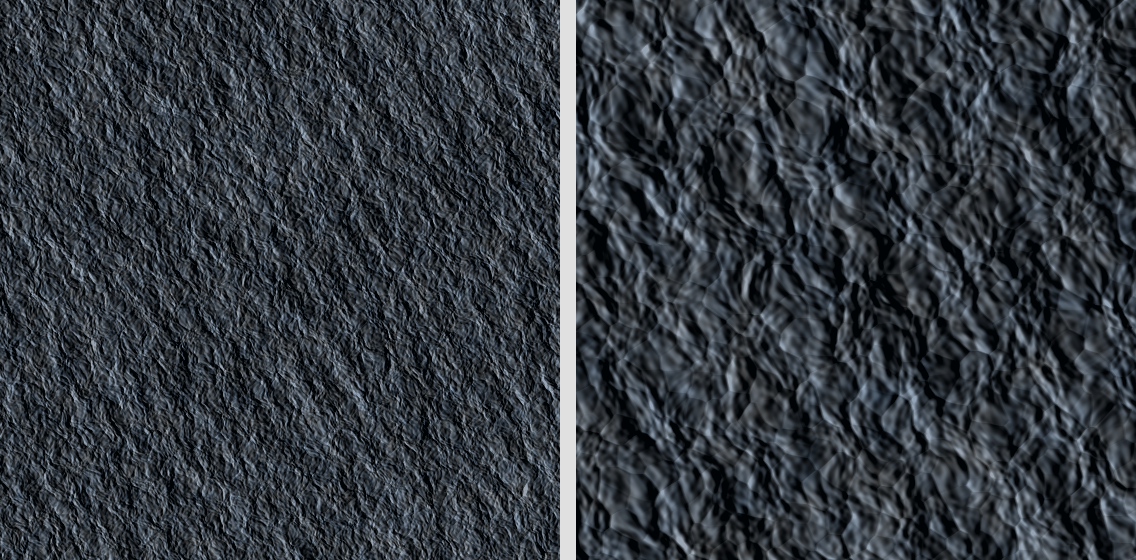
Left: the whole. Right: its middle third, enlarged.
A WebGL 1 fragment shader for this texture:

```glsl
precision highp float;
// Dark slate rock: pebbly grain over short slanted ridges under raking light.

uniform vec2 u_resolution;

#define RIDGE_FREQ 20.0       // cells of the broadest ridges per canvas
#define FREQ_STEP 1.8         // frequency ratio between layers
#define RIDGE_SLOPE 0.115     // steepness of the broadest ridges
#define SLOPE_STEP 1.26       // steepness ratio between layers
#define RIDGE_STRETCH 1.3     // extra length of the ridges along the slant
#define WARP 0.008            // irregularity of the ridges
#define GRAIN_FREQ 92.0       // pebbly grains per canvas
#define GRAIN_SLOPE 0.55      // steepness of the grains
#define LIGHT_STEP 0.0016     // sampling distance for the slope
#define BASE_TONE 0.36        // tone of a flat surface
#define PATCH_TONE 0.16       // strength of broad tonal patches
#define TINT 0.022            // strength of warm and cool flecks

const vec3 SHADOW = vec3(0.038, 0.050, 0.062);
const vec3 HIGHLIGHT = vec3(0.450, 0.493, 0.540);
const vec2 ACROSS = vec2(0.85, 0.527);     // perpendicular to the ridges
const vec2 LIGHT = vec2(-0.97, -0.24);     // direction towards the light

vec2 hash22(vec2 p) {
    vec3 q = fract(p.xyx * vec3(0.1031, 0.1030, 0.0973));
    q += dot(q, q.yzx + 33.33);
    return fract((q.xx + q.yz) * q.zy);
}

float cornerSlope(vec2 cell, vec2 offset) {
    vec2 direction = normalize(hash22(cell) - 0.5 + 0.0001);
    return dot(direction, offset);
}

float gradientNoise(vec2 p) {
    vec2 i = floor(p);
    vec2 f = p - i;
    vec2 u = f * f * f * (f * (f * 6.0 - 15.0) + 10.0);
    float low = mix(cornerSlope(i, f),
                    cornerSlope(i + vec2(1, 0), f - vec2(1, 0)), u.x);
    float high = mix(cornerSlope(i + vec2(0, 1), f - vec2(0, 1)),
                     cornerSlope(i + vec2(1, 1), f - vec2(1, 1)), u.x);
    return mix(low, high, u.y);
}

// Rounded domes that meet in creases.
float grainDomes(vec2 p) {
    vec2 i = floor(p);
    float nearest = 4.0;
    for (int y = -1; y <= 1; y++) {
        for (int x = -1; x <= 1; x++) {
            vec2 cell = i + vec2(x, y);
            vec2 d = cell + hash22(cell + 19.0) - p;
            nearest = min(nearest, dot(d, d));
        }
    }
    return -0.5 * nearest;
}

// Rotate so that x runs across the ridges and y along them.
vec2 toRidgeSpace(vec2 p) {
    return vec2(dot(p, ACROSS), dot(p, vec2(-ACROSS.y, ACROSS.x)));
}

// Layers go from slanted ridges to round fine grains.
float rockHeight(vec2 p) {
    vec2 bend = vec2(gradientNoise(p * 30.0 + 91.0),
                     gradientNoise(p * 30.0 + 157.0));
    vec2 q = toRidgeSpace(p + WARP * bend);
    float freq = RIDGE_FREQ;
    float slope = RIDGE_SLOPE;
    float stretch = RIDGE_STRETCH;
    float height = GRAIN_SLOPE / GRAIN_FREQ
                 * grainDomes(q * GRAIN_FREQ * vec2(1.0, 0.85) + 53.0);
    for (int i = 0; i < 5; i++) {
        vec2 scale = vec2(freq, freq / (1.0 + stretch));
        height += slope / freq * gradientNoise(q * scale + 37.0 * float(i + 3));
        freq *= FREQ_STEP;
        slope *= SLOPE_STEP;
        stretch *= 0.5;
    }
    return height;
}

void main() {
    vec2 p = gl_FragCoord.xy / min(u_resolution.x, u_resolution.y);

    // Slope facing the light
    float slope = (rockHeight(p) - rockHeight(p + LIGHT * LIGHT_STEP)) / LIGHT_STEP;

    // Tone, with slightly stronger highlights and broad patches
    vec2 q = toRidgeSpace(p);
    float patches = gradientNoise(q * vec2(7.0, 4.0) + 211.0)
                  + 0.8 * gradientNoise(q * vec2(24.0, 14.0) + 263.0);
    float tone = BASE_TONE + slope + 0.12 * slope * slope + PATCH_TONE * patches;
    tone = clamp(tone, -0.09, 1.35);

    // Slate colour with faint mineral flecks
    vec3 color = mix(SHADOW, HIGHLIGHT, tone);
    float fleck = gradientNoise(p * 75.0 + 317.0) + gradientNoise(p * 22.0 + 401.0);
    color += TINT * fleck * vec3(1.0, 0.1, -1.0) * smoothstep(-0.1, 0.4, tone);

    gl_FragColor = vec4(clamp(color, 0.0, 1.0), 1.0);
}
```
